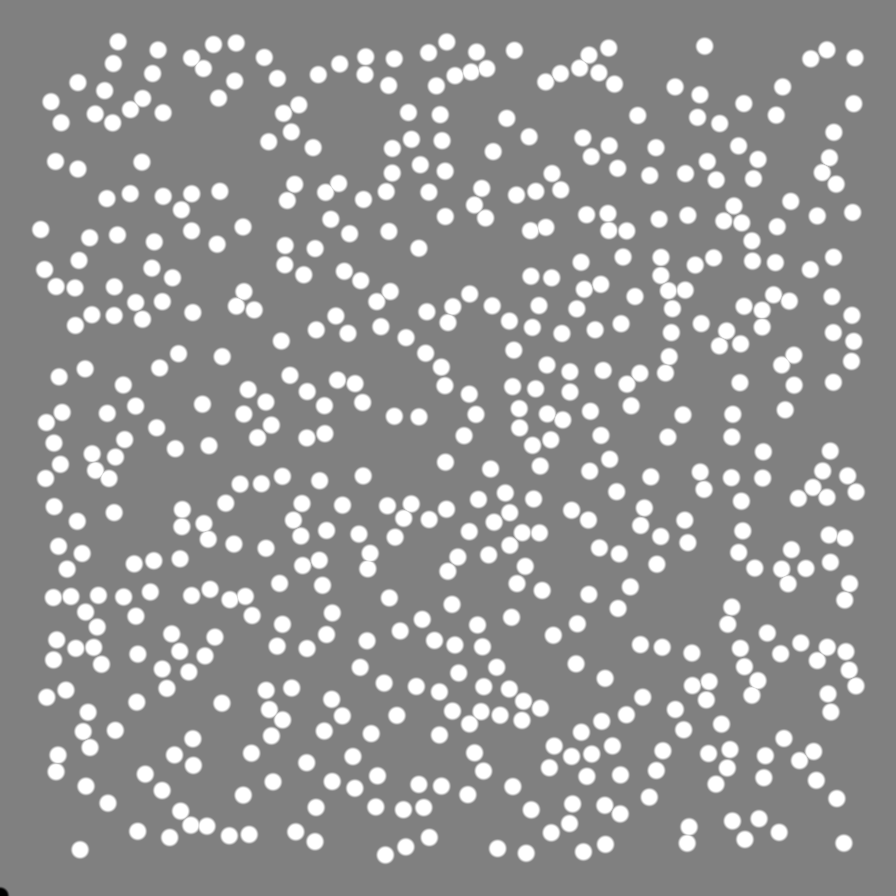
Write a Shadertoy shader that draws this pattern.

```glsl
#define CELLS 45.0          // scatter cells across the canvas
#define MARGIN_CELLS 2.0    // empty border, in cells
#define FILL 0.437          // share of cells that propose a dot
#define MIN_GAP 0.0175      // least distance between dot centres
#define RADIUS 0.0094
#define SOFTNESS 0.002      // half width of the dot edge
#define GROUND vec3(0.5)
#define DOT_COLOR vec3(1.0)
#define CORNER_COLOR vec3(0.0)

// Integer hash: three independent values in 0..1 per cell
vec3 hash3(vec2 cell) {
    uvec3 v = uvec3(uvec2(ivec2(cell) + 64), 17u) * 1664525u + 1013904223u;
    v.x += v.y * v.z; v.y += v.z * v.x; v.z += v.x * v.y;
    v ^= v >> 16u;
    v.x += v.y * v.z; v.y += v.z * v.x; v.z += v.x * v.y;
    return vec3(v >> 8u) / 16777216.0;
}

// Proposed dot of a cell: xy = centre, z = rank (lower wins)
vec3 candidate(vec2 cell) {
    vec3 h = hash3(cell);
    return vec3((cell + h.xy) / CELLS, h.z);
}

bool isProposed(vec2 cell, float rank) {
    bool inside = all(greaterThanEqual(cell, vec2(MARGIN_CELLS)))
               && all(lessThan(cell, vec2(CELLS - MARGIN_CELLS)));
    return inside && rank < FILL;
}

// A dot stays unless a lower-ranked neighbour crowds it
bool survives(vec2 cell, vec3 dotA) {
    for (int j = -1; j <= 1; j++)
    for (int i = -1; i <= 1; i++) {
        vec2 other = cell + vec2(i, j);
        vec3 dotB = candidate(other);
        if (dotB.z < dotA.z && isProposed(other, dotB.z)
            && distance(dotA.xy, dotB.xy) < MIN_GAP) return false;
    }
    return true;
}

float disc(vec2 p, vec2 centre, float soft) {
    return 1.0 - smoothstep(RADIUS - soft, RADIUS + soft, distance(p, centre));
}

void mainImage(out vec4 fragColor, in vec2 fragCoord) {
    vec2 uv = fragCoord / iResolution.xy;
    float soft = max(SOFTNESS, 0.75 / iResolution.y);
    vec2 home = floor(uv * CELLS);

    // Scattered dots from the surrounding cells
    float cover = 0.0;
    for (int j = -1; j <= 1; j++)
    for (int i = -1; i <= 1; i++) {
        vec2 cell = home + vec2(i, j);
        vec3 grain = candidate(cell);
        float shape = disc(uv, grain.xy, soft);
        if (shape > cover && isProposed(cell, grain.z) && survives(cell, grain))
            cover = shape;
    }
    vec3 color = mix(GROUND, DOT_COLOR, cover);

    // Dark dot centred on the lower left corner
    color = mix(color, CORNER_COLOR, disc(uv, vec2(0.0), soft));
    fragColor = vec4(color, 1.0);
}
```
